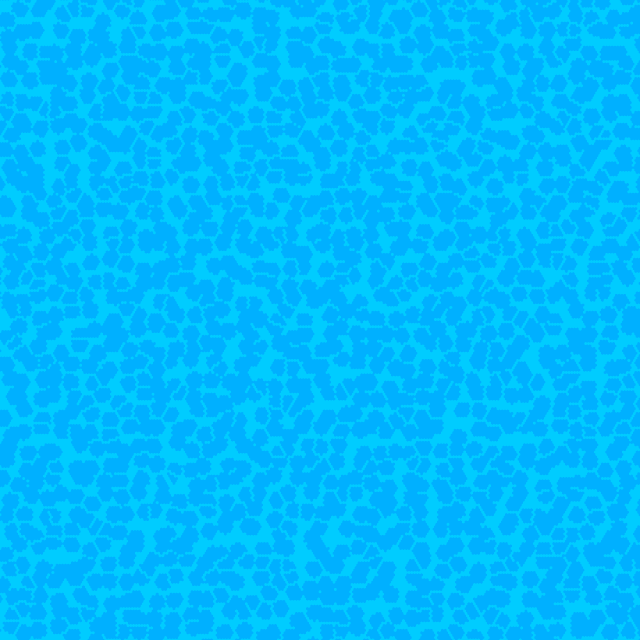
Give the GLSL for this texture, as a Shadertoy shader.

```glsl
vec2 hash2(vec2 p) {
    vec3 q = fract(p.xyx * vec3(0.1031, 0.1030, 0.0973));
    q += dot(q, q.yzx + 33.33);
    return fract((q.xx + q.yz) * q.zy);
}

// Centre of the pointy-topped hexagon that holds p
vec2 hexCentre(vec2 p) {
    vec2 pitch = vec2(1.0, 1.7320508);
    vec2 a = (floor(p / pitch) + 0.5) * pitch;
    vec2 b = floor(p / pitch + 0.5) * pitch;
    return distance(p, a) < distance(p, b) ? a : b;
}

// 1 inside a scattered disc, 0 in the gaps and channels between discs
float blobs(vec2 p) {
    vec2 cell = floor(p);
    vec2 nearId, nextId, nearPos, nextPos;
    float nearDist = 9.0, nextDist = 9.0;
    for (int y = -1; y <= 1; y++)
    for (int x = -1; x <= 1; x++) {
        vec2 id = cell + vec2(x, y);
        vec2 pos = id + 0.1 + 0.8 * hash2(id + 17.0);
        float d = distance(p, pos);
        if (d < nearDist) {
            nextDist = nearDist; nextId = nearId; nextPos = nearPos;
            nearDist = d; nearId = id; nearPos = pos;
        } else if (d < nextDist) {
            nextDist = d; nextId = id; nextPos = pos;
        }
    }

    // Some neighbouring discs merge, others keep a thin channel
    float border = (nextDist * nextDist - nearDist * nearDist)
                 / (2.0 * max(distance(nearPos, nextPos), 0.01));
    bool split = hash2(nearId + nextId + 91.0).x < 0.45;
    return nearDist < 0.5 && !(split && border < 0.075) ? 1.0 : 0.0;
}

void mainImage(out vec4 fragColor, in vec2 fragCoord) {
    // Average 3 x 3 samples to smooth the hexagon edges
    float cover = 0.0;
    for (int y = -1; y <= 1; y++)
    for (int x = -1; x <= 1; x++) {
        vec2 uv = (fragCoord + vec2(x, y) / 3.0) / iResolution.y;
        vec2 hexPos = hexCentre(uv * 230.0) / 230.0;
        cover += blobs(hexPos * 38.4) / 9.0;
    }

    vec3 channelCyan = vec3(0.0, 0.80, 1.0);
    vec3 blobBlue = vec3(0.0, 0.69, 1.0);
    fragColor = vec4(mix(channelCyan, blobBlue, cover), 1.0);
}
```
